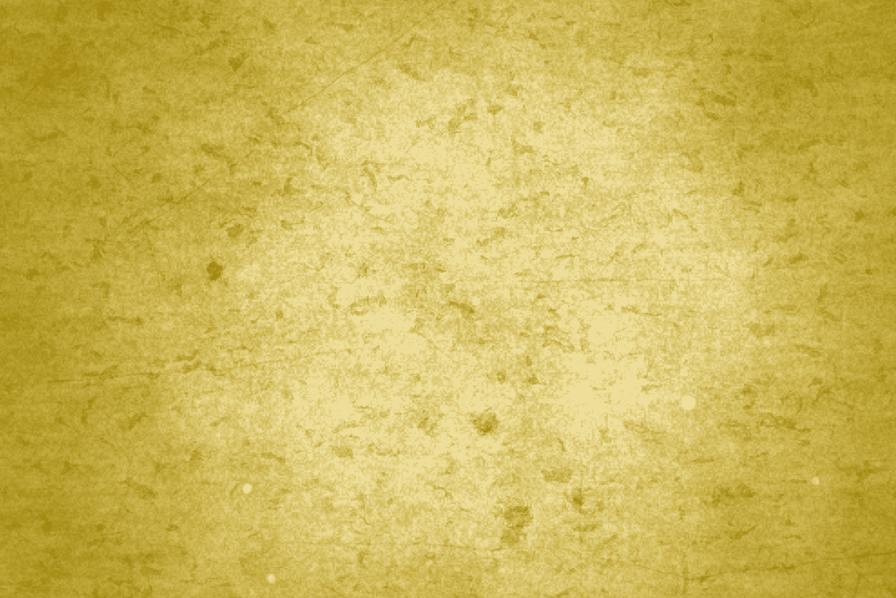
Reproduce this texture procedurally as a WebGL 2 fragment shader.

```glsl
#version 300 es
precision highp float;
// Worn ochre plaster: a pale centre fading to dark mustard borders.
// Layered value noise gives mottling, grain and flecks; distance functions
// give stains, chips and scratches, all summed into one tone for a colour ramp.

#define EDGE_TONE 0.17
#define GLOW 0.70
#define MOTTLE 0.55
#define GRAIN 0.62
#define FIBRE 0.26
#define FLECK 0.34
#define SCRATCH 0.30
#define SCRATCH_WIDTH 0.0017

uniform vec2 u_resolution;
out vec4 fragColor;

const vec3 DARK_MUSTARD = vec3(0.64, 0.54, 0.07);
const vec3 OCHRE = vec3(0.80, 0.71, 0.31);
const vec3 PALE_STRAW = vec3(0.93, 0.87, 0.60);

// Soft patches and stains: x, y, radius, tone change
const vec4 PATCHES[9] = vec4[9](
  vec4(1.17, 0.60, 0.20, 0.13), vec4(0.61, 0.64, 0.08, 0.15), vec4(0.92, 0.86, 0.15, 0.10),
  vec4(1.08, 0.32, 0.22, 0.08), vec4(0.62, 0.24, 0.18, 0.10), vec4(0.70, 0.58, 0.10, -0.13),
  vec4(1.25, 0.78, 0.10, -0.14), vec4(0.30, 0.75, 0.18, -0.08), vec4(0.08, 0.48, 0.12, -0.05));
const vec4 STAINS[11] = vec4[11](
  vec4(0.357, 0.548, 0.0165, -0.50), vec4(0.812, 0.291, 0.020, -0.48), vec4(0.867, 0.138, 0.022, -0.44),
  vec4(0.855, 0.106, 0.017, -0.36), vec4(0.965, 0.160, 0.010, -0.40), vec4(0.547, 0.156, 0.012, -0.24),
  vec4(1.150, 0.326, 0.011, 0.50), vec4(0.797, 0.496, 0.006, 0.40), vec4(0.414, 0.182, 0.008, 0.40),
  vec4(0.455, 0.031, 0.007, 0.40), vec4(1.363, 0.195, 0.006, 0.35));
// Long scratches: start and end
const vec4 SCRATCHES[12] = vec4[12](
  vec4(0.205, 0.594, 0.420, 0.746), vec4(0.470, 0.805, 0.654, 0.926), vec4(0.654, 0.926, 0.750, 1.0),
  vec4(0.080, 0.359, 0.400, 0.385), vec4(0.400, 0.385, 0.600, 0.418), vec4(0.459, 0.092, 0.938, 0.082),
  vec4(0.938, 0.082, 1.152, 0.033), vec4(1.152, 0.033, 1.500, 0.078), vec4(0.986, 0.355, 1.045, 0.287),
  vec4(0.664, 0.469, 0.727, 0.418), vec4(0.810, 0.530, 1.210, 0.531), vec4(0.971, 0.020, 0.971, 0.240));

float hash(vec2 p) {
  vec3 q = fract(vec3(p.xyx) * 0.1031);
  q += dot(q, q.yzx + 33.33);
  return fract((q.x + q.y) * q.z);
}

float noise(vec2 p) {
  vec2 i = floor(p), f = fract(p);
  f = f * f * (3.0 - 2.0 * f);
  return mix(mix(hash(i), hash(i + vec2(1, 0)), f.x),
             mix(hash(i + vec2(0, 1)), hash(i + vec2(1, 1)), f.x), f.y);
}

float fbm(vec2 p) {
  float sum = 0.0, amp = 0.5;
  for (int i = 0; i < 5; i++) {
    sum += amp * noise(p);
    p = mat2(1.6, 1.2, -1.2, 1.6) * p + 17.3;
    amp *= 0.5;
  }
  return sum / 0.97;
}

float segment(vec2 p, vec2 a, vec2 b) {
  vec2 ap = p - a, ab = b - a;
  return length(ap - ab * clamp(dot(ap, ab) / dot(ab, ab), 0.0, 1.0));
}

float stroke(float d, float width, float px) {
  return (1.0 - smoothstep(0.0, width + px, d)) * width / (width + 0.3 * px);
}

// Short random scratches, one per grid cell, mostly near horizontal
float scatteredScratches(vec2 p, float cells, float px) {
  float ink = 0.0;
  vec2 home = floor(p * cells);
  for (int k = 0; k < 9; k++) {
    vec2 id = home + vec2(k % 3 - 1, k / 3 - 1);
    vec2 centre = (id + vec2(hash(id + 3.1), hash(id + 7.7))) / cells;
    float turn = hash(id + 11.9) - 0.5;
    float angle = 12.0 * turn * turn * turn + (hash(id + 29.0) > 0.8 ? 1.2 : 0.0);
    vec2 arm = vec2(cos(angle), sin(angle)) * (0.1 + 0.4 * hash(id + 5.3)) / cells;
    float strength = max(0.0, hash(id + 19.4) - 0.35);
    ink = max(ink, strength * stroke(segment(p, centre - arm, centre + arm), SCRATCH_WIDTH, px));
  }
  return ink;
}

void main() {
  vec2 p = gl_FragCoord.xy / u_resolution.y;
  float px = 1.0 / u_resolution.y;
  vec2 warp = vec2(fbm(p * 24.0), fbm(p * 24.0 + 41.0)) - 0.5;

  // Broad glow, patches and mottling
  float radius = length((p - vec2(0.79, 0.48)) / vec2(0.79, 0.76) + 0.08 * warp);
  float glow = 1.0 - smoothstep(0.2, 1.15, radius);
  float tone = EDGE_TONE + GLOW * glow;
  for (int i = 0; i < 9; i++) {
    vec2 d = (p - PATCHES[i].xy) / PATCHES[i].z;
    tone += PATCHES[i].w * exp(-dot(d, d));
  }
  float wear = 0.45 + 0.55 * glow;
  tone += MOTTLE * wear * (fbm(p * 9.0 + 5.0) - 0.5);

  // Grain, horizontal fibres and dark flecks
  float grain = 0.6 * noise(p * 330.0) + 0.4 * noise(p * 150.0 + 9.0) - 0.5;
  tone += GRAIN * wear * grain;
  tone += FIBRE * (fbm(p * vec2(14.0, 75.0) + warp) - 0.5);
  float fleck = fbm(p * vec2(48.0, 66.0) + 3.0 * warp);
  tone -= FLECK * wear * smoothstep(0.61, 0.76, fleck);
  tone += 0.12 * smoothstep(0.66, 0.8, noise(p * 85.0 + 60.0)) * glow;

  // Scratches, broken up along their length
  vec2 bent = p + 0.012 * warp;
  float ink = 0.0;
  for (int i = 0; i < 12; i++)
    ink = max(ink, stroke(segment(bent, SCRATCHES[i].xy, SCRATCHES[i].zw), SCRATCH_WIDTH, px));
  ink *= 0.35 + 0.65 * noise(p * 38.0);
  ink = max(ink, scatteredScratches(bent, 9.0, px));
  ink = max(ink, scatteredScratches(bent + 4.0, 17.0, px));
  tone -= SCRATCH * ink;

  // Ragged stains and pale chips
  for (int i = 0; i < 11; i++) {
    float r = STAINS[i].z;
    float d = length(p + 0.8 * r * warp - STAINS[i].xy) + 0.25 * r * grain;
    tone += STAINS[i].w * (1.0 - smoothstep(0.65 * r, 1.1 * r + px, d));
  }

  tone = clamp(tone, 0.0, 1.0);
  vec3 colour = mix(DARK_MUSTARD, OCHRE, min(tone * 2.0, 1.0));
  colour = mix(colour, PALE_STRAW, max(tone * 2.0 - 1.0, 0.0));
  fragColor = vec4(colour, 1.0);
}
```
